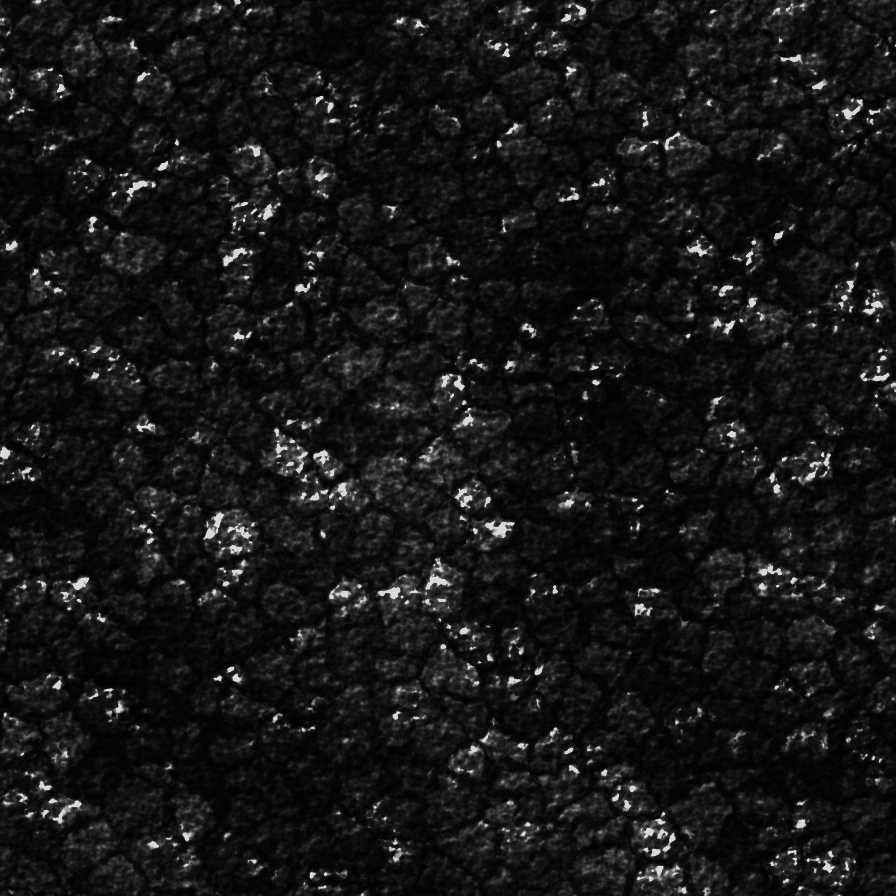
Reproduce this texture procedurally as a Shadertoy shader.

```glsl
// A dark, damp dry-stone wall: a weighted Voronoi diagram on staggered courses
// gives the stones, and gradient noise gives joints, relief and wet flecks.
// All light is summed as a logarithm, so most of it is near black with a thin bright tail.

vec2 hash2(vec2 c) {
    vec3 v = fract(c.xyx * vec3(0.1031, 0.1030, 0.0973));
    v += dot(v, v.yzx + 33.33);
    return fract((v.xx + v.yz) * v.zy);
}

float cornerSlope(vec2 cell, vec2 corner, vec2 f) {
    float angle = 6.2832 * hash2(cell + corner).x;
    return dot(vec2(cos(angle), sin(angle)), f - corner);
}

float gradientNoise(vec2 p) {
    vec2 cell = floor(p), f = fract(p);
    vec2 u = f * f * f * (f * (f * 6.0 - 15.0) + 10.0);
    vec2 o = vec2(0.0, 1.0);
    return mix(mix(cornerSlope(cell, o.xx, f), cornerSlope(cell, o.yx, f), u.x),
               mix(cornerSlope(cell, o.xy, f), cornerSlope(cell, o.yy, f), u.x), u.y);
}

float fbm(vec2 p) {
    float sum = 0.0, amp = 1.0;
    for (int i = 0; i < 3; i++) {
        sum += amp * gradientNoise(p);
        p = mat2(1.6, 1.2, -1.2, 1.6) * p + 7.3;
        amp *= 0.5;
    }
    return sum;
}

// Centre of a stone (xy) and its size weight (z); odd courses are staggered
vec3 stoneSeed(vec2 id) {
    vec2 jitter = (hash2(id + 40.0) - 0.5) * vec2(0.75, 0.6);
    float stagger = 0.5 * mod(id.y, 2.0);
    return vec3((id + 0.5 + jitter + vec2(stagger, 0.0)) * vec2(1.5, 1.0),
                0.5 * hash2(id + 91.0).x);
}

// Finds the stone at q: its id, the offset from its centre,
// the direction to the closest joint, and the distance to that joint
float findStone(vec2 q, out vec2 stoneId, out vec2 offset, out vec2 edgeDir) {
    vec2 base = floor(q / vec2(1.5, 1.0));
    vec3 nearest = vec3(0.0);
    float best = 1e3;
    for (int y = -2; y <= 2; y++)
    for (int x = -2; x <= 2; x++) {
        vec2 id = base + vec2(x, y);
        vec3 seed = stoneSeed(id);
        vec2 d = seed.xy - q;
        float power = dot(d, d) - seed.z;
        if (power < best) { best = power; nearest = seed; stoneId = id; }
    }
    offset = q - nearest.xy;
    edgeDir = vec2(0.0, 1.0);
    float border = 1e3;
    for (int y = -2; y <= 2; y++)
    for (int x = -2; x <= 2; x++) {
        vec2 id = stoneId + vec2(x, y);
        if (x == 0 && y == 0) continue;
        vec3 seed = stoneSeed(id);
        vec2 across = seed.xy - nearest.xy, d = seed.xy - q;
        float gap = max(length(across), 0.05);
        float dist = (dot(d, d) - seed.z - best) / (2.0 * gap);
        if (dist < border) { border = dist; edgeDir = across / gap; }
    }
    return border;
}

void mainImage(out vec4 fragColor, in vec2 fragCoord) {
    vec2 p = fragCoord / iResolution.y;

    // Stones with wavering courses and chipped outlines
    vec2 bend = vec2(gradientNoise(p * 7.0), gradientNoise(p * 7.0 + 31.0));
    vec2 chip = vec2(fbm(p * 38.0), fbm(p * 38.0 + 57.0));
    vec2 stoneId, offset, edgeDir;
    float border = findStone((p + 0.02 * bend) * 26.0 + 0.2 * chip, stoneId, offset, edgeDir);
    vec2 random = hash2(stoneId + 13.0);

    // Joints, widened here and there into crumbled hollows
    float hollow = 0.4 * max(0.0, fbm(p * 11.0 + 5.0));
    float face = smoothstep(0.0, 0.17, border - hollow + 0.12 * fbm(p * 75.0));

    // Rough relief lit from the upper left, a tilted face and a rounded rim
    vec2 rough = p * vec2(46.0, 54.0) + 20.0 * random;
    float relief = fbm(rough) - fbm(rough + vec2(-0.10, 0.16));
    float tilt = dot(offset, vec2(1.2 * (random.y - 0.5), 0.7));
    float rim = dot(edgeDir, vec2(-0.4, 0.9)) * exp(-6.0 * max(border, 0.0));

    // Wet sheen in patches, broken into sharp flecks
    float sheen = smoothstep(0.0, 0.5, fbm(p * 13.0 + 80.0) + 0.5 * (random.x - 0.5) + 0.25 * tilt);
    float fleck = smoothstep(0.08, 0.5, fbm(p * vec2(85.0, 70.0) + 9.0) + relief);

    float light = mix(-1.2, 0.2, face);
    light += face * (random.x - 0.5 + 0.45 * tilt + 0.4 * rim);
    light += 1.3 * fbm(p * 3.5 + 3.0);
    light += 2.6 * relief + 1.5 * fbm(p * 120.0);
    light += sheen * (0.5 + 2.7 * fleck) * mix(0.35, 1.0, face);

    float grey = min(0.066 * exp(0.8 * light), 0.85);
    fragColor = vec4(vec3(grey), 1.0);
}
```
